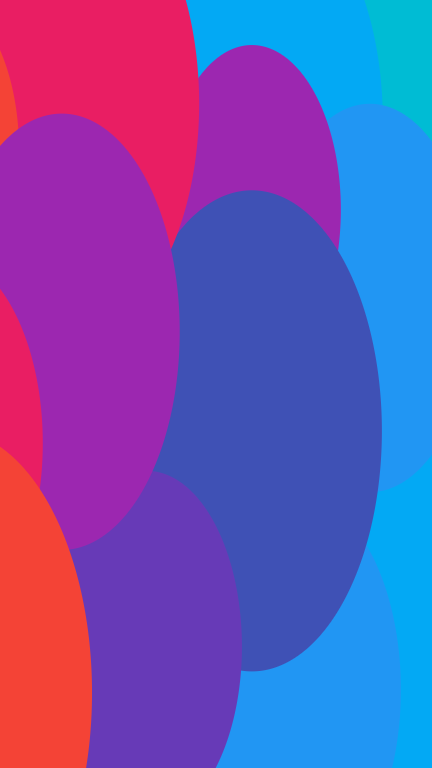
A Shadertoy shader for this background:

```glsl
const float STRETCH = 1.0406;   // ellipse height over width, in canvas fractions
const float EDGE_WIDTH = 1.0;   // softness of the edges, in pixels

const vec3 CYAN        = vec3(0.000, 0.737, 0.831);
const vec3 LIGHT_BLUE  = vec3(0.012, 0.663, 0.957);
const vec3 BLUE        = vec3(0.129, 0.588, 0.953);
const vec3 INDIGO      = vec3(0.247, 0.318, 0.710);
const vec3 DEEP_PURPLE = vec3(0.404, 0.227, 0.718);
const vec3 PURPLE      = vec3(0.612, 0.153, 0.690);
const vec3 PINK        = vec3(0.914, 0.118, 0.388);
const vec3 RED         = vec3(0.957, 0.263, 0.212);

// Ellipses from back to front: centre x, centre y, horizontal radius
const int COUNT = 12;
const vec3 ELLIPSES[COUNT] = vec3[COUNT](
    vec3( 1.000, 0.922, 0.208),
    vec3( 0.601, 0.844, 0.285),
    vec3( 0.856, 0.612, 0.243),
    vec3( 0.683, 0.102, 0.245),
    vec3( 0.583, 0.727, 0.206),
    vec3( 0.583, 0.439, 0.301),
    vec3( 0.340, 0.158, 0.220),
    vec3( 0.174, 0.865, 0.287),
    vec3(-0.155, 0.805, 0.199),
    vec3( 0.143, 0.568, 0.273),
    vec3(-0.139, 0.423, 0.238),
    vec3(-0.116, 0.098, 0.329)
);
const vec3 FILLS[COUNT] = vec3[COUNT](
    CYAN, LIGHT_BLUE, BLUE, BLUE, PURPLE, INDIGO,
    DEEP_PURPLE, PINK, RED, PURPLE, PINK, RED
);

// Approximate signed distance to an ellipse, in pixels
float ellipseDistance(vec2 offset, vec2 radii) {
    vec2 k = offset / radii;
    float len = length(k);
    float slope = length(k / (radii * iResolution.xy));
    return (len - 1.0) * len / max(slope, 1e-6);
}

// Coverage of one ellipse with a smooth edge
float coverage(vec2 uv, vec3 ellipse) {
    vec2 radii = ellipse.z * vec2(1.0, STRETCH);
    // The centre has no slope, so treat the core as solid
    if (length((uv - ellipse.xy) / radii) < 0.5) return 1.0;
    float d = ellipseDistance(uv - ellipse.xy, radii);
    return clamp(0.5 - d / EDGE_WIDTH, 0.0, 1.0);
}

void mainImage(out vec4 fragColor, in vec2 fragCoord) {
    vec2 uv = fragCoord / iResolution.xy;
    vec3 color = LIGHT_BLUE;

    // Stack the flat ellipses
    for (int i = 0; i < COUNT; i++) {
        color = mix(color, FILLS[i], coverage(uv, ELLIPSES[i]));
    }
    fragColor = vec4(color, 1.0);
}
```
